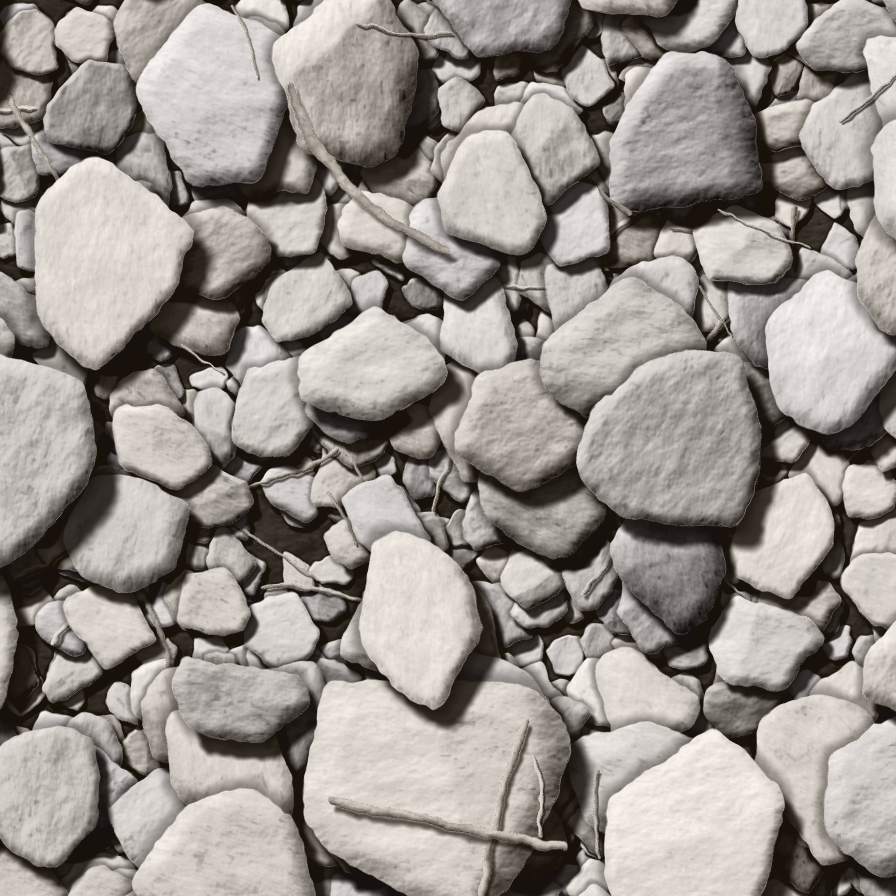
A WebGL 1 fragment shader for this texture:

```glsl
precision highp float;
// Sunlit bed of crushed pale stone with dry straw and sticks in the gaps.
// Layers of jittered grids, small to large, hold rounded random polygons; each
// casts a shadow on what lies below, and the topmost surface is lit at the end.
uniform vec2 u_resolution;

#define LAYERS 5
#define EDGES 7
#define SMALL_GRID 20.0
#define GRID_SHRINK 0.68
#define CORNER_SHARPNESS 17.0
#define SHADOW_SHIFT vec2(0.17, -0.23)
#define SHADOW_DEPTH 0.77
#define TO_LIGHT vec3(-0.41, 0.55, 0.73)
#define RIM_SLOPE 0.85
#define RELIEF 0.75
#define AMBIENT 0.15
#define SUN 0.93

const float TAU = 6.2831853;

struct Surface {
  vec2 slope;   // downhill direction and steepness
  float tone;   // reflectance
  float warmth; // tint from cool to warm
  float light;  // 1 in the sun, near 0 in deep shade
  vec2 seed;    // offset of the surface texture
  float turn;   // direction of the surface texture
};

float hash(vec2 p) {
  vec3 q = fract(p.xyx * 0.1031);
  q += dot(q, q.yzx + 33.33);
  return fract((q.x + q.y) * q.z);
}

float noise(vec2 p) {
  vec2 i = floor(p), f = fract(p);
  f = f * f * (3.0 - 2.0 * f);
  return mix(mix(hash(i), hash(i + vec2(1, 0)), f.x),
             mix(hash(i + vec2(0, 1)), hash(i + 1.0), f.x), f.y);
}

mat2 rotation(float a) {
  return mat2(cos(a), sin(a), -sin(a), cos(a));
}

float fbm(vec2 p) {
  float sum = 0.0, amp = 0.5;
  for (int i = 0; i < 5; i++) {
    sum += amp * noise(p);
    p = rotation(0.6) * p * 2.03 + 7.1;
    amp *= 0.56;
  }
  return sum;
}

// Lays a surface over another, keeping the one below where cover is 0.
void cover(inout Surface s, Surface top, float amount) {
  s.slope = mix(s.slope, top.slope, amount);
  s.tone = mix(s.tone, top.tone, amount);
  s.warmth = mix(s.warmth, top.warmth, amount);
  s.light = mix(s.light, top.light, amount);
  s.seed = mix(s.seed, top.seed, amount);
  s.turn = mix(s.turn, top.turn, amount);
}

// One stone; q is measured in stone radii from its centre.
void addStone(inout Surface s, vec2 q, vec2 id, float pixel) {
  float turn = TAU * hash(id + 1.7), flatness = mix(0.58, 0.95, hash(id + 2.9));
  float sum = 0.0, shadowSum = 0.0;
  vec2 gradient = vec2(0.0);
  for (int i = 0; i < EDGES; i++) {
    vec2 key = id + float(i) * vec2(7.3, 3.1);
    float a = (float(i) + 0.8 * hash(key + 4.3)) * TAU / float(EDGES);
    float reach = mix(0.78, 1.1, hash(key + 5.9)) * length(vec2(cos(a), flatness * sin(a)));
    vec2 n = vec2(cos(a + turn), sin(a + turn));
    float edge = dot(q, n) - reach;
    float weight = exp(min(CORNER_SHARPNESS * edge, 60.0));
    sum += weight;
    gradient += weight * n;
    shadowSum += exp(min(CORNER_SHARPNESS * (edge - dot(n, SHADOW_SHIFT)), 60.0));
  }
  float d = log(sum) / CORNER_SHARPNESS;
  float shadow = 1.0 - smoothstep(-0.05, 0.06, log(shadowSum) / CORNER_SHARPNESS);
  float contact = 1.0 - smoothstep(0.0, 0.16, d);
  s.light *= (1.0 - SHADOW_DEPTH * shadow) * (1.0 - 0.35 * contact);

  // The top is two tilted facets meeting at a ridge, inside a sloping rim.
  float ridge = TAU * hash(id + 8.3);
  vec2 across = vec2(cos(ridge), sin(ridge));
  float side = smoothstep(-0.06, 0.06, dot(q, across) - 0.5 * hash(id + 9.1) + 0.12 * noise(q * 5.0 + id));
  vec2 tilt = 0.45 * (vec2(hash(id + 10.7), hash(id + 11.3)) - 0.5);
  float rim = 1.0 - smoothstep(0.0, mix(0.12, 0.34, hash(id + 12.1)), -d);
  vec2 slope = tilt + across * side * 0.38 * hash(id + 13.7) + gradient / sum * rim * RIM_SLOPE;
  Surface stone = Surface(slope, mix(0.88, 1.08, hash(id + 14.9)), hash(id + 15.1) - 0.4,
                          1.0, 40.0 * vec2(hash(id + 16.3), hash(id + 17.9)), turn);
  cover(s, stone, 1.0 - smoothstep(-pixel, pixel, d));
}

float stickDistance(vec2 q, float halfLength, float bend) {
  q.y += bend * q.x * q.x;
  return length(vec2(max(abs(q.x) - halfLength, 0.0), q.y));
}

void addSticks(inout Surface s, vec2 p, float count, float width, float key, float pixel) {
  for (int i = 0; i < 40; i++) {
    if (float(i) >= count) break;
    vec2 id = vec2(float(i) * 3.7, key);
    float a = TAU * hash(id), w = width * mix(0.5, 1.2, hash(id + 1.3));
    float len = width * mix(10.0, 28.0, hash(id + 2.1)), bend = 5.0 * (hash(id + 3.9) - 0.5);
    vec2 q = (p - vec2(hash(id + 5.3), hash(id + 6.7))) * rotation(a);
    vec2 shift = vec2(1.2, -1.8) * w * rotation(a);
    float d = stickDistance(q, len, bend) - w;
    float shadow = 1.0 - smoothstep(-w, w * 0.4, stickDistance(q - shift, len, bend) - w);
    s.light *= 1.0 - 0.6 * shadow;
    vec2 slope = rotation(a) * vec2(0.0, 0.9 * (q.y + bend * q.x * q.x) / w);
    Surface stick = Surface(slope, mix(0.7, 1.0, hash(id + 8.1)), 0.9, 1.0, id, a);
    cover(s, stick, 1.0 - smoothstep(-pixel, pixel, d));
  }
}

void main() {
  float pixel = 1.0 / u_resolution.y;
  vec2 p = gl_FragCoord.xy * pixel;
  vec2 rough = p + 0.006 * (vec2(noise(p * 38.0), noise(p * 38.0 + 50.0)) - 0.5)
                 + 0.003 * (vec2(noise(p * 120.0), noise(p * 120.0 + 90.0)) - 0.5);
  Surface s = Surface(vec2(0.0), 0.6, 0.5, 0.4, vec2(3.0), 0.0);

  // Stones, from the small fill up to the large ones lying on top
  float grid = SMALL_GRID;
  for (int layer = 0; layer < LAYERS; layer++) {
    float level = float(layer);
    if (layer == 2) addSticks(s, rough, 40.0, 0.0028, 11.0, pixel);
    vec2 g = rough * grid + level * 17.3;
    for (int j = -1; j <= 1; j++) {
      for (int i = -1; i <= 1; i++) {
        vec2 cell = floor(g) + vec2(float(i), float(j));
        vec2 id = cell + level * 37.0;
        if (hash(id + 20.3) > 1.0 - 0.13 * level) continue;
        vec2 center = cell + mix(vec2(0.2), vec2(0.8), vec2(hash(id + 21.7), hash(id + 22.9)));
        float radius = mix(0.44, 0.64, hash(id + 23.1));
        vec2 q = (g - center) / radius;
        if (dot(q, q) < 3.2) addStone(s, q, id, pixel * grid / radius);
      }
    }
    grid *= GRID_SHRINK;
  }
  addSticks(s, rough, 9.0, 0.002, 23.0, pixel);
  addSticks(s, rough, 3.0, 0.006, 31.0, pixel);

  // Rock texture: relief towards the light, mottling and fine dark pits
  mat2 grainFrame = rotation(-s.turn);
  vec2 grain = grainFrame * p * vec2(26.0, 40.0) + s.seed;
  vec2 lit = grainFrame * (p + 0.0035 * normalize(TO_LIGHT.xy)) * vec2(26.0, 40.0) + s.seed;
  float height = fbm(grain);
  float relief = height - fbm(lit);
  float pits = smoothstep(0.74, 0.92, noise(grain * 5.0)) * noise(grain * 1.3);

  // Sunlight with softly compressed highlights, then the warm grey tint
  float lambert = max(dot(normalize(vec3(s.slope, 1.0)), TO_LIGHT), 0.0);
  float value = (AMBIENT + SUN * lambert) * s.tone;
  value += RELIEF * relief + 0.2 * (height - 0.58) - 0.14 * pits;
  value = min(value, 0.8 + 0.45 * (value - 0.8)) * s.light;
  value = clamp(value, 0.09, 0.97);
  vec3 tint = vec3(0.0, -0.022, -0.04) + s.warmth * vec3(0.012, 0.0, -0.022);
  gl_FragColor = vec4(value + tint, 1.0);
}
```
